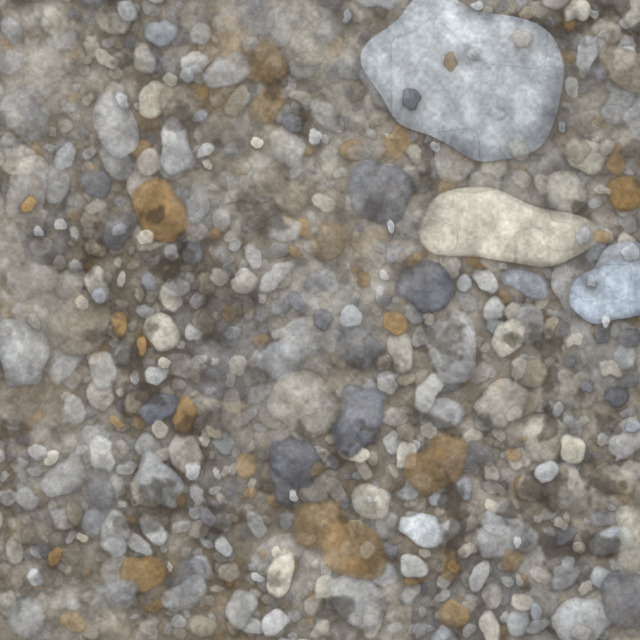
A Shadertoy shader for this texture:

```glsl
// Wet river gravel: pebbles of many sizes half sunk in mottled tan sand.
// Jittered grids of warped ovals are painted from faint and large to small
// and crisp, then a few big stones, dark crevices and a thin veil of silt.

const vec3 SAND_DARK  = vec3(0.48, 0.445, 0.39);
const vec3 SAND_LIGHT = vec3(0.735, 0.71, 0.67);
const vec3 RUST       = vec3(0.56, 0.47, 0.36);
const vec3 CREVICE    = vec3(0.25, 0.22, 0.19);
const vec3 SILT       = vec3(0.665, 0.64, 0.60);
const vec3 SLATE      = vec3(0.69, 0.70, 0.71);
const vec3 CREAM      = vec3(0.755, 0.73, 0.67);
const vec3 BLUE_GRAY  = vec3(0.65, 0.68, 0.715);
const vec3 PEBBLES[12] = vec3[12](
    vec3(0.63, 0.63, 0.63), vec3(0.73, 0.73, 0.72), vec3(0.67, 0.64, 0.60),
    vec3(0.61, 0.62, 0.64), vec3(0.68, 0.66, 0.62), vec3(0.57, 0.53, 0.47),
    vec3(0.60, 0.49, 0.34), vec3(0.77, 0.75, 0.69), vec3(0.46, 0.46, 0.48),
    vec3(0.71, 0.72, 0.73), vec3(0.65, 0.62, 0.59), vec3(0.72, 0.72, 0.72));
const float EDGE = 0.0018;       // softness of stone outlines
const float WOBBLE = 0.36;       // irregularity of stone outlines
const float SHADOW = 0.62;       // contact shadow strength
const float SHADOW_WIDTH = 0.006;
const float GRAIN = 0.22;        // fine sand contrast
const float CONTRAST = 1.14;     // overall tone
const vec3 TONE_IN  = vec3(0.585, 0.56, 0.525);
const vec3 TONE_OUT = vec3(0.612, 0.593, 0.562);

float hash(vec2 p) {
    return fract(sin(dot(p, vec2(127.1, 311.7))) * 43758.5453);
}

float noise(vec2 p) {
    vec2 i = floor(p), f = fract(p);
    f = f * f * (3.0 - 2.0 * f);
    return mix(mix(hash(i), hash(i + vec2(1, 0)), f.x),
               mix(hash(i + vec2(0, 1)), hash(i + vec2(1, 1)), f.x), f.y);
}

float fbm(vec2 p) {
    float sum = 0.0, amp = 0.533;
    for (int i = 0; i < 4; i++) {
        sum += amp * noise(p);
        p = mat2(1.6, 1.2, -1.2, 1.6) * p + 7.3;
        amp *= 0.5;
    }
    return sum;
}

// Paints one stone; p is the offset from its centre
void paintStone(inout vec3 col, vec2 p, vec2 radii, float angle,
                float seed, vec3 tint, float opacity, float mottle) {
    float size = max(radii.x, radii.y);
    if (length(p) > 1.4 * size + 3.0 * SHADOW_WIDTH) return;

    // Rotated, warped superellipse
    float c = cos(angle), s = sin(angle);
    vec2 w = p / size * 1.6 + seed * 41.0;
    vec2 q = p + size * WOBBLE * (vec2(noise(w), noise(w + 19.0)) - 0.5);
    q = mat2(c, -s, s, c) * q / radii;
    float d = pow(dot(pow(abs(q), vec2(2.2)), vec2(1)), 1.0 / 2.2) - 1.0;
    float dist = d * min(radii.x, radii.y);

    // Contact shadow, heavier below
    float below = 0.62 - 0.38 * p.y / (length(p) + 1e-4);
    float shade = exp(-max(dist, 0.0) / SHADOW_WIDTH) * below;
    col = mix(col, CREVICE, SHADOW * shade * opacity);

    // Domed surface lit from above, with veins and blotches
    float light = 1.02 + 0.10 * dot(p / size, vec2(-0.4, 0.9));
    light -= 0.17 * smoothstep(-0.25, 0.0, d);
    light += 0.42 * (mottle - 0.5);
    float vein = abs(noise(p / size * 3.0 + seed * 23.0) - 0.5);
    light -= 0.07 * (1.0 - smoothstep(0.0, 0.04, vein));
    col = mix(col, tint * light, opacity * smoothstep(EDGE, -EDGE, dist));
}

// Paints a jittered grid of random stones
void scatter(inout vec3 col, vec2 uv, float cells, float density,
             float opacity, float mottle) {
    vec2 base = floor(uv * cells);
    for (int y = -1; y <= 1; y++)
    for (int x = -1; x <= 1; x++) {
        vec2 id = base + vec2(x, y);
        vec2 key = id + cells * 3.7;
        if (hash(key) > density) continue;
        float pick = hash(key + 11.3), grow = hash(key + 23.9);
        vec2 centre = id + 0.2 + 0.6 * vec2(hash(key + 31.7), hash(key + 47.1));
        float r = mix(0.27, 0.56, grow) / cells;
        vec2 radii = r * vec2(1.0, mix(0.5, 0.92, hash(key + 59.3)));
        vec3 tint = PEBBLES[int(pick * 11.99)] * mix(0.91, 1.08, hash(key + 71.9));
        float solid = opacity * mix(0.45, 1.0, hash(key + 83.3));
        paintStone(col, uv - centre / cells, radii, 6.28 * hash(key + 97.7),
                   pick + grow, tint, solid, mottle);
    }
}

void mainImage(out vec4 fragColor, in vec2 fragCoord) {
    vec2 uv = fragCoord / iResolution.y;
    float mottle = fbm(uv * 34.0);
    float broad = fbm(uv * 5.0 + 3.0);
    float bare = smoothstep(0.38, 0.78, broad + 0.4 * (0.5 - uv.x));
    float clear = 1.0 - 0.4 * bare;

    // Sand bed with rusty stains
    vec3 col = mix(SAND_DARK, SAND_LIGHT, smoothstep(0.25, 0.72, 0.5 * (mottle + broad)));
    float rust = smoothstep(0.55, 0.8, fbm(uv * 11.0 + 40.0));
    col = mix(col, RUST, 0.45 * rust);

    // Pebbles, buried to loose
    scatter(col, uv, 5.0, 0.7, 0.55, mottle);
    scatter(col, uv, 40.0, 0.7, 0.8 * clear, mottle);
    scatter(col, uv, 24.0, 0.75, 0.9 * clear, mottle);
    scatter(col, uv, 15.0, 0.72, clear, mottle);
    scatter(col, uv, 9.5, 0.5, clear, mottle);

    // Dark gaps, deeper away from the bare sand
    float gap = smoothstep(0.58, 0.72, fbm(uv * 21.0 + 80.0));
    col = mix(col, CREVICE, 0.5 * gap * (1.0 - 0.6 * bare));

    // Thin silt over everything beneath the big stones
    float veil = smoothstep(0.4, 0.7, fbm(uv * 8.0 + 120.0));
    col = mix(col, SILT * (0.84 + 0.32 * mottle), veil * mix(0.08, 0.45, bare));

    // Big stones and loose chips
    paintStone(col, uv - vec2(0.735, 0.88), vec2(0.152, 0.118), -0.25, 0.31, SLATE, 0.96, mottle);
    paintStone(col, uv - vec2(0.79, 0.635), vec2(0.142, 0.052), -0.13, 0.57, CREAM, 0.97, mottle);
    paintStone(col, uv - vec2(0.975, 0.548), vec2(0.078, 0.05), 0.0, 0.83, BLUE_GRAY, 1.0, mottle);
    scatter(col, uv, 29.0, 0.1, 0.9, mottle);

    // Fine grain and tone
    float grain = 0.6 * noise(uv * 140.0) + 0.4 * noise(uv * 270.0) - 0.5;
    col *= 1.0 + GRAIN * grain;
    col = (col - TONE_IN) * CONTRAST + TONE_OUT;
    fragColor = vec4(clamp(col, 0.0, 1.0), 1.0);
}
```
